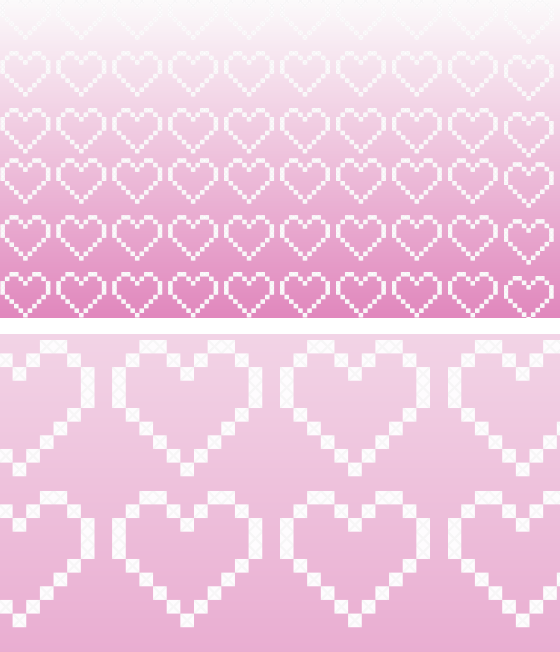
Top, the full canvas; bottom, a detail of the centre.
Write a Shadertoy shader that draws this pattern.

```glsl
// Lengths are in heart cells; the canvas is CELLS_ACROSS cells wide.
const float CELLS_ACROSS = 123.08;
const vec2  PITCH        = vec2(12.29, 12.50);
const vec2  ORIGIN       = vec2(0.08, -1.28);  // top left of the first heart
const float LAST_COLUMN  = 9.0;
const float LAST_DROP    = 0.88;               // last column hangs lower
const float SEAM_Y       = 34.25;              // rows below the seam sit higher
const float SEAM_LIFT    = 1.44;
const float CROSS_WIDTH  = 0.05;
const float CROSS_SHADE  = 0.025;
const vec3  TOP_COLOR    = vec3(0.985, 0.98, 0.982);
const vec3  BOTTOM_COLOR = vec3(0.88, 0.53, 0.74);
const vec3  HEART_COLOR  = vec3(0.995, 0.99, 0.995);

// 1 where a cell belongs to the heart outline, counted from its top left
float heartCell(vec2 cell) {
    float side = abs(cell.x - 5.0);
    if (side > 5.5) return 0.0;
    float top = floor(abs(side - 2.5));
    float bottom = 9.0 - side;
    bool edge = abs(cell.y - top) < 0.5 || abs(cell.y - bottom) < 0.5;
    bool flank = side > 4.5 && cell.y > top && cell.y < bottom;
    return edge || flank ? 1.0 : 0.0;
}

// Share of a square pixel covered by the outline cells around it
float heartCoverage(vec2 p, float pixel) {
    float coverage = 0.0;
    for (int j = -1; j <= 1; j++)
    for (int i = -1; i <= 1; i++) {
        vec2 cell = floor(p) + vec2(i, j);
        vec2 overlap = min(p + 0.5 * pixel, cell + 1.0) - max(p - 0.5 * pixel, cell);
        overlap = clamp(overlap / pixel, 0.0, 1.0);
        coverage += heartCell(cell) * overlap.x * overlap.y;
    }
    return min(coverage, 1.0);
}

// Faint diagonal cross inside each cell
float cellCross(vec2 p, float pixel) {
    vec2 f = fract(p);
    float d = min(abs(f.x - f.y), abs(f.x + f.y - 1.0)) * 0.7071;
    return 1.0 - smoothstep(CROSS_WIDTH, CROSS_WIDTH + pixel, d);
}

void mainImage(out vec4 fragColor, in vec2 fragCoord) {
    float pixel = CELLS_ACROSS / iResolution.x;
    vec2 p = vec2(fragCoord.x, iResolution.y - fragCoord.y) * pixel;

    // Vertical fade
    vec3 color = mix(BOTTOM_COLOR, TOP_COLOR, fragCoord.y / iResolution.y);

    // Position inside the repeat, with the dropped column and the row seam
    p.x -= ORIGIN.x;
    p.y -= LAST_DROP * step(LAST_COLUMN, floor(p.x / PITCH.x));
    p.y += SEAM_LIFT * step(SEAM_Y, p.y) - ORIGIN.y;
    vec2 local = mod(p, PITCH);

    vec3 ink = HEART_COLOR - CROSS_SHADE * cellCross(local, pixel);
    color = mix(color, ink, heartCoverage(local, pixel));
    fragColor = vec4(color, 1.0);
}
```
